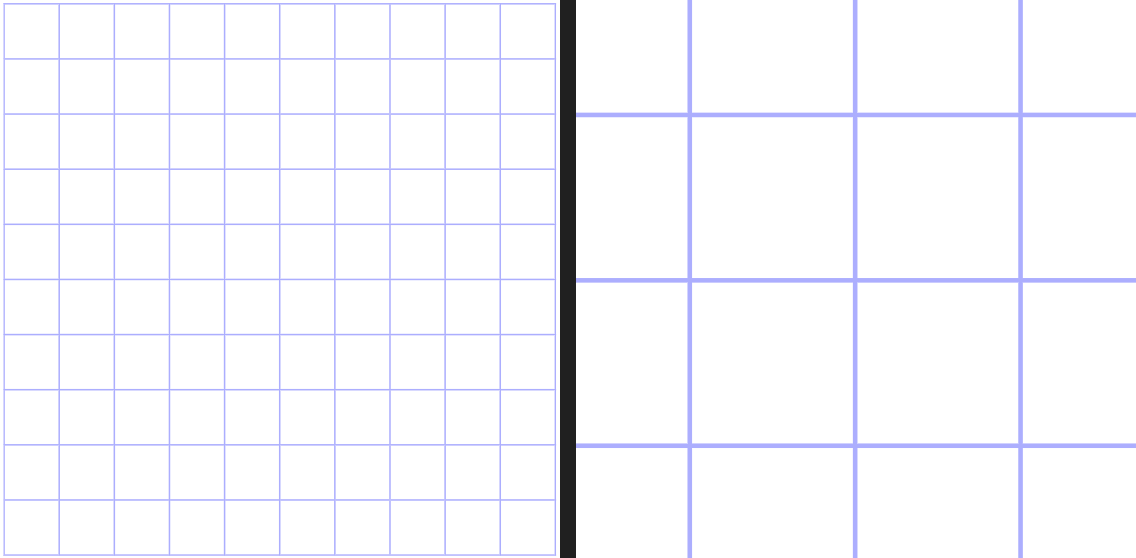
Left: the whole. Right: its middle third, enlarged.
Give the GLSL for this pattern, as a WebGL 1 fragment shader.

```glsl
precision highp float;
// Ten by ten grid of thin pale blue lines on white paper.

uniform vec2 u_resolution;

// Lengths are fractions of the canvas height.
const float CELLS = 10.0;
const float PITCH = 0.09880;
const float LINE_WIDTH = 0.00275;
const vec2 GRID_OFFSET = vec2(-0.0005, -0.0008);
const vec3 PAPER = vec3(1.0);
const vec3 INK = vec3(0.675, 0.683, 0.995);

// Antialiased coverage of a signed distance, one pixel wide.
float coverage(float dist, float pixel) {
    return clamp(0.5 - dist / pixel, 0.0, 1.0);
}

// Distance on each axis to the nearest of the CELLS + 1 lines.
vec2 nearestLine(vec2 p) {
    vec2 fromCorner = p / PITCH + 0.5 * CELLS;
    vec2 index = clamp(floor(fromCorner + 0.5), 0.0, CELLS);
    return abs(fromCorner - index) * PITCH;
}

void main() {
    float pixel = 1.0 / u_resolution.y;
    vec2 p = (gl_FragCoord.xy - 0.5 * u_resolution) * pixel - GRID_OFFSET;

    // Lines in both directions
    float halfWidth = 0.5 * LINE_WIDTH;
    vec2 toLine = nearestLine(p) - halfWidth;
    float lines = max(coverage(toLine.x, pixel), coverage(toLine.y, pixel));

    // Trim the lines at the outer frame
    vec2 toFrame = abs(p) - (0.5 * CELLS * PITCH + halfWidth);
    float inside = coverage(max(toFrame.x, toFrame.y), pixel);

    gl_FragColor = vec4(mix(PAPER, INK, lines * inside), 1.0);
}
```
